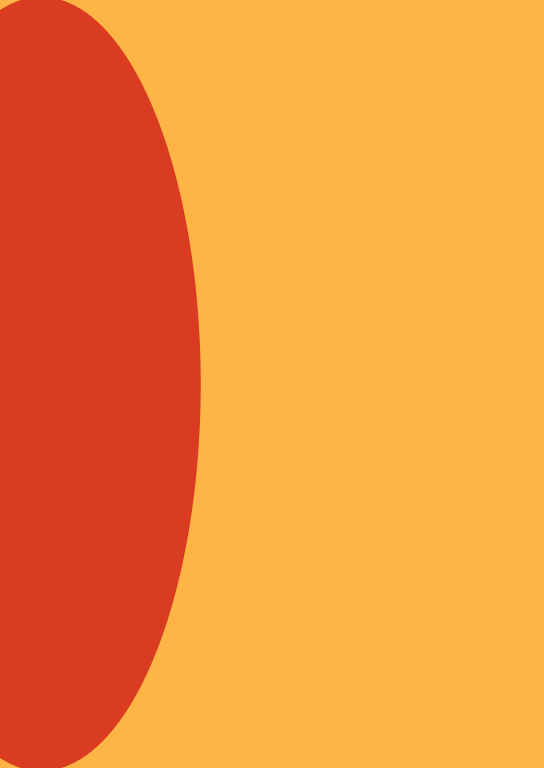
Reproduce this background procedurally as a WebGL 2 fragment shader.

```glsl
#version 300 es
precision highp float;

uniform vec2 u_resolution;
out vec4 fragColor;

// Approximate signed distance to an ellipse, negative inside
float ellipseDistance(vec2 p, vec2 radii) {
    float k = length(p / radii);
    float slope = length(p / (radii * radii));
    return k * (k - 1.0) / max(slope, 0.0001);
}

void main() {
    // Canvas units: height is 1, width is the aspect ratio
    vec2 p = gl_FragCoord.xy / u_resolution.y;
    float aspect = u_resolution.x / u_resolution.y;
    float pixel = 1.0 / u_resolution.y;

    // Tall ellipse cut by the left, top and bottom edges
    vec2 center = vec2(0.0756 * aspect, 0.5);
    vec2 radii = vec2(0.2934 * aspect, 0.504);
    float d = ellipseDistance(p - center, radii);
    float coverage = clamp(0.5 - d / pixel, 0.0, 1.0);

    vec3 amber = vec3(1.0, 0.706, 0.275);
    vec3 vermilion = vec3(0.855, 0.235, 0.13);
    fragColor = vec4(mix(amber, vermilion, coverage), 1.0);
}
```
